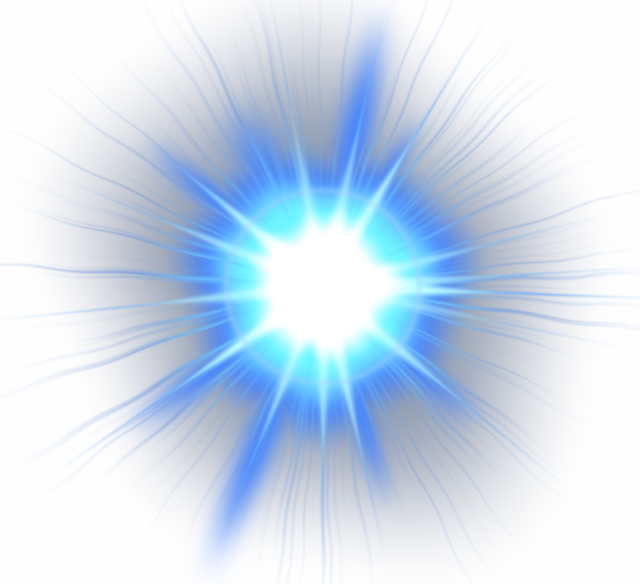
Reproduce this background procedurally as a Shadertoy shader.

```glsl
// A white-hot blue starburst with broad flares and fine rays on a pale ground.

const float TAU = 6.2831853;
const vec2 CENTER = vec2(0.505, 0.509);

const vec3 PAPER = vec3(0.995);
const vec3 HAZE = vec3(0.54, 0.58, 0.66);
const vec3 BLUE = vec3(0.27, 0.52, 1.0);
const vec3 SKY = vec3(0.42, 0.76, 1.0);
const vec3 CYAN = vec3(0.43, 0.97, 1.0);

// Broad flares: angle, length, half width
const vec3 FLARES[8] = vec3[8](
    vec3(1.365, 0.52, 0.030), vec3(-1.955, 0.57, 0.030),
    vec3(-1.285, 0.42, 0.022), vec3(-2.500, 0.44, 0.026),
    vec3(2.460, 0.42, 0.024), vec3(2.030, 0.38, 0.042),
    vec3(1.050, 0.36, 0.020), vec3(-0.720, 0.38, 0.026));

// Thin spikes: angle, length, strength
const vec3 SPIKES[15] = vec3[15](
    vec3(-0.035, 0.64, 1.0), vec3(0.060, 0.60, 0.7),
    vec3(-2.535, 0.60, 1.0), vec3(-3.040, 0.62, 0.7),
    vec3(1.025, 0.56, 0.9), vec3(2.450, 0.43, 0.9),
    vec3(1.750, 0.56, 0.6), vec3(-1.571, 0.58, 0.7),
    vec3(-1.345, 0.50, 0.8), vec3(-0.690, 0.58, 0.8),
    vec3(-1.960, 0.53, 0.7), vec3(1.350, 0.53, 0.6),
    vec3(0.250, 0.53, 0.6), vec3(2.750, 0.52, 0.7),
    vec3(-0.200, 0.58, 0.5));

float hash(float n) {
    return fract(sin(n * 127.1) * 43758.5453);
}

float bell(float x, float width) {
    float t = x / width;
    return exp(-t * t);
}

// One inside the first radius, zero outside the second
float fade(float inner, float outer, float r) {
    return 1.0 - smoothstep(inner, outer, r);
}

// Position along and across a direction
vec2 along(vec2 p, float angle) {
    vec2 axis = vec2(cos(angle), sin(angle));
    return vec2(dot(p, axis), dot(p, vec2(-axis.y, axis.x)));
}

float flare(vec2 p, vec3 f) {
    vec2 q = along(p, f.x);
    return bell(q.y, f.z) * smoothstep(0.0, 0.06, q.x) * fade(f.y * 0.52, f.y, q.x);
}

float spike(vec2 p, vec3 s) {
    vec2 q = along(p, s.x);
    float width = mix(0.013, 0.0026, smoothstep(0.08, 0.30, q.x));
    return s.z * bell(q.y, width) * smoothstep(0.0, 0.06, q.x) * fade(0.12, s.y, q.x);
}

// One ray at a random angle in each angular cell
float rays(float angle, float r, float count, float seed) {
    float u = (angle / TAU + 0.5) * count;
    float id = floor(u) + seed;
    float offset = fract(u) - mix(0.25, 0.75, hash(id));
    float across = offset * TAU * r / count;
    float width = mix(0.0019, 0.0036, hash(id + 17.3));
    float reach = mix(0.42, 0.68, hash(id + 41.7));
    float strength = smoothstep(0.15, 0.95, hash(id + 73.9));
    return strength * bell(across, width) * fade(0.18, reach, r);
}

void mainImage(out vec4 fragColor, in vec2 fragCoord) {
    vec2 p = (fragCoord - CENTER * iResolution.xy) / iResolution.y;
    float r = length(p);
    float angle = atan(p.y, p.x + 1e-6);

    // Uneven outlines of the haze and the glow
    float hazeR = r / (1.0 + 0.08 * cos(2.0 * angle - 4.4) + 0.05 * cos(5.0 * angle - 1.5));
    float glowR = r / (1.0 + 0.05 * sin(3.0 * angle + 0.6) + 0.04 * sin(7.0 * angle));
    float coreR = r / (1.0 + 0.05 * sin(5.0 * angle + 1.0) + 0.03 * sin(11.0 * angle));

    // Sums of flares and spikes
    float flares = 0.0;
    for (int i = 0; i < 8; i++) flares = max(flares, flare(p, FLARES[i]));
    float spikes = 0.0;
    for (int i = 0; i < 15; i++) spikes += spike(p, SPIKES[i]);
    spikes = min(spikes, 1.0);

    // Fine rays, denser toward the sides
    float bend = angle + 0.006 * sin(r * 34.0 + 3.0 * angle);
    float fine = rays(bend, r, 64.0, 3.0) + 0.7 * rays(bend, r, 103.0, 211.0);
    fine *= mix(0.45, 0.8, abs(cos(angle))) * smoothstep(0.10, 0.20, r);

    // Haze, blue glow and cyan shell
    vec3 color = mix(PAPER, HAZE, 0.95 * fade(0.17, 0.52, hazeR));
    color = mix(color, BLUE, max(fade(0.175, 0.275, glowR), 0.92 * flares));
    color = mix(color, SKY, 0.75 * fade(0.155, 0.215, glowR));
    color = mix(color, CYAN, fade(0.125, 0.195, glowR));

    // Rays turn from pale cyan to blue as they leave the center
    vec3 rayColor = mix(SKY, vec3(0.40, 0.57, 0.88), smoothstep(0.20, 0.36, r));
    color = mix(color, rayColor, min(fine, 0.8));
    vec3 spikeColor = mix(vec3(0.75, 1.0, 1.0), vec3(0.36, 0.65, 1.0), smoothstep(0.16, 0.38, r));
    color = mix(color, spikeColor, spikes);

    // Faint halo ring and white core
    color = mix(color, vec3(0.66, 0.82, 1.0), 0.35 * bell(r - 0.165, 0.006));
    color = mix(color, vec3(1.0), fade(0.080, 0.135, coreR - 0.02 * spikes));

    fragColor = vec4(color, 1.0);
}
```
